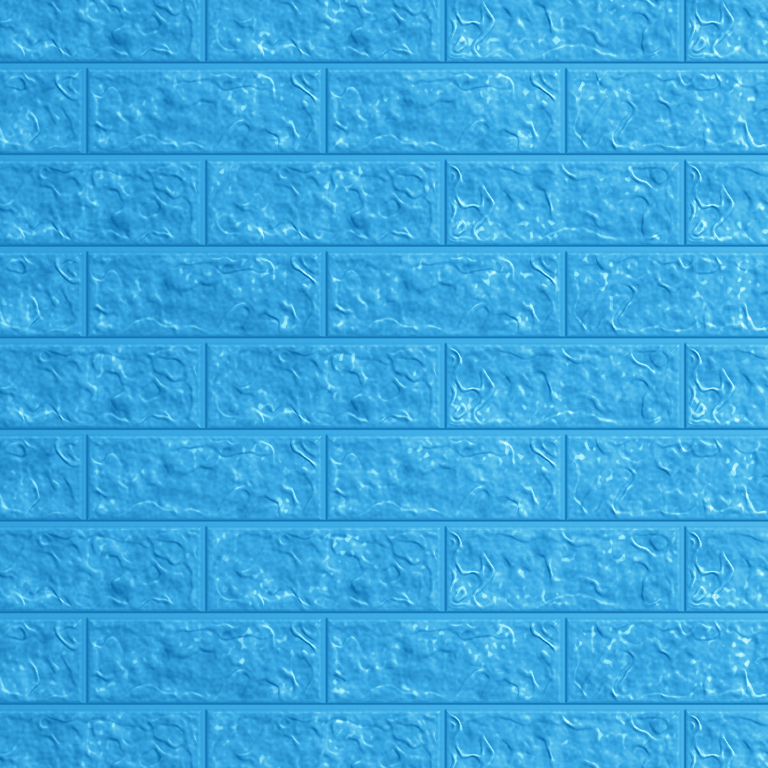
Write a WebGL 1 fragment shader that draws this texture.

```glsl
precision highp float;
uniform vec2 u_resolution;

const vec2 PITCH = vec2(0.3118, 0.1193);
const vec2 FACE = PITCH - vec2(0.0055, 0.0075);

vec2 hashGradient(vec2 cell) {
  vec2 k = vec2(dot(cell, vec2(127.1, 311.7)), dot(cell, vec2(269.5, 183.3)));
  return 2.0 * fract(sin(k) * 43758.5) - 1.0;
}

float gradientNoise(vec2 p) {
  vec2 i = floor(p), f = fract(p);
  vec2 u = f * f * f * (f * (f * 6.0 - 15.0) + 10.0);
  vec2 e = vec2(1.0, 0.0);
  float low = mix(dot(hashGradient(i), f), dot(hashGradient(i + e), f - e), u.x);
  float high = mix(dot(hashGradient(i + e.yx), f - e.yx),
                   dot(hashGradient(i + 1.0), f - 1.0), u.x);
  return mix(low, high, u.y);
}

// Height of one embossed brick; local spans the cell, seed picks its folds
float brickHeight(vec2 local, vec2 seed, vec2 world) {
  vec2 s = local + seed;
  vec2 border = min(local, FACE - local);
  float edge = min(border.x, border.y);
  float crumple = gradientNoise(s * vec2(66.0, 52.0));
  float bend = gradientNoise(s * 27.0);

  // Rounded ragged hollow and curling folds inside it
  vec2 corner = max(0.036 - border, 0.0);
  float outline = 0.021 - length(corner) + 0.034 * bend + 0.010 * crumple;
  float hollow = smoothstep(-0.004, 0.004, outline);
  float fold = gradientNoise(s * vec2(24.0, 15.0) + 1.1 * bend + 0.3 * crumple);
  float crease = smoothstep(-0.1, 0.08, fold) - 0.8 * smoothstep(0.12, 0.32, fold);

  float interior = smoothstep(0.002, 0.014, edge);
  float h = 0.0012 * smoothstep(0.0, 0.005, edge);
  h += interior * (0.0021 * crease - 0.0016 * hollow + 0.0034 * crumple);

  // Leathery skin
  float skin = gradientNoise(world * 150.0) + 0.6 * gradientNoise(world * 90.0 + 31.0);
  return h + 0.0009 * skin * mix(0.2, 1.0, smoothstep(-0.001, 0.006, edge));
}

vec3 blueRamp(float tone) {
  vec3 color = mix(vec3(0.06, 0.44, 0.69), vec3(0.23, 0.67, 0.90), clamp(tone * 2.0, 0.0, 1.0));
  color = mix(color, vec3(0.56, 0.90, 0.98), clamp(tone * 2.0 - 1.0, 0.0, 1.0));
  return mix(color, vec3(0.86, 0.97, 1.0), smoothstep(1.0, 1.6, tone));
}

void main() {
  vec2 world = gl_FragCoord.xy / u_resolution;

  // Running bond: alternate rows shift by half a brick
  float row = floor((world.y - 0.0835) / PITCH.y);
  float parity = mod(row, 2.0);
  vec2 origin = vec2(mix(0.1135, 0.2685, parity), 0.0835);
  vec2 cell = floor((world - origin) / PITCH);
  vec2 local = world - origin - cell * PITCH;

  // Moulds recur in pairs of bricks and in every second row
  vec2 seed = vec2(3.7 * floor((cell.x + parity) * 0.5) + 11.0, 5.3 * parity + 2.0);
  vec2 s = local + seed;

  // Relief lit from the upper right
  vec2 delta = vec2(0.0014, 0.0);
  float h = brickHeight(local, seed, world);
  vec2 slope = vec2(brickHeight(local + delta.xy, seed, world + delta.xy),
                    brickHeight(local + delta.yx, seed, world + delta.yx)) - h;
  float lit = -dot(slope / delta.x, vec2(0.62, 0.78));

  // Broad sheen and mottling
  vec2 inset = min(local, FACE - local);
  float face = smoothstep(0.001, 0.012, min(inset.x, inset.y));
  float patches = gradientNoise(s * vec2(22.0, 17.0) + 7.0);
  float tone = 0.46 + 0.17 * (world.x - 0.5) + 0.1 * gradientNoise(world * 4.0);
  tone += face * (0.24 * patches + 0.2 * gradientNoise(s * vec2(48.0, 36.0) + 19.0));
  tone += 0.52 * lit;

  // Wet glints cluster in patches and grow toward the right
  float gloss = 0.35 + 0.65 * world.x;
  float glint = smoothstep(0.1, 0.42, gradientNoise(world * vec2(125.0, 105.0) + 53.0));
  tone += face * gloss * glint * (0.15 + 0.6 * smoothstep(-0.05, 0.35, patches + 0.3 * lit));
  tone += gloss * 0.3 * smoothstep(0.25, 0.6, lit);

  // Pale joint band with a thin shadow along the brick's left and lower sides
  vec2 band = smoothstep(FACE - 0.002, FACE + 0.002, local);
  tone = mix(tone, 0.54 + 0.2 * (world.x - 0.5) + 0.2 * lit, 0.75 * max(band.x, band.y));
  vec2 seam = abs(local - PITCH * floor(local / PITCH + 0.5));
  vec2 shadow = 1.0 - smoothstep(vec2(0.0), vec2(0.0027, 0.0024), seam);
  shadow.x *= 1.0 - band.y;
  tone = mix(tone, 0.0, 0.9 * max(shadow.x, shadow.y));

  gl_FragColor = vec4(blueRamp(tone), 1.0);
}
```
